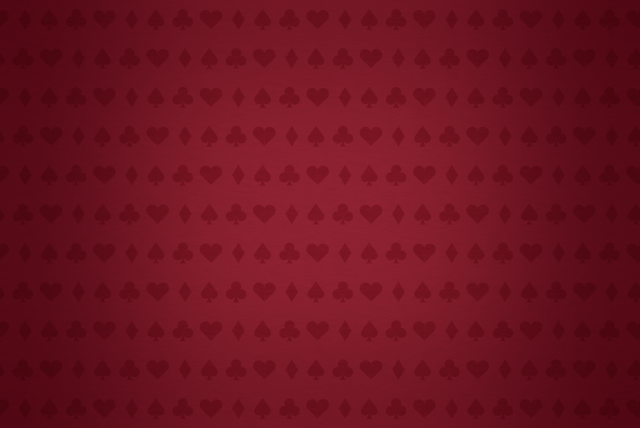
A Shadertoy shader for this pattern:

```glsl
// Crimson card-table cloth with staggered rows of tone-on-tone card suits.

const float REPEATS_X = 6.0;    // groups of four suits across
const float ROWS = 11.0;        // rows of suits down
const float ROW_SHIFT = 0.5;    // stagger of every second row, in groups
const vec4 SUIT_X = vec4(0.235, 0.462, 0.714, 0.978); // diamond, spade, club, heart
const vec3 EDGE_COLOR = vec3(0.320, 0.030, 0.078);
const vec3 CENTER_COLOR = vec3(0.555, 0.132, 0.192);
const vec3 SUIT_TINT = vec3(0.875, 0.620, 0.710);
const vec2 GRAIN_CELLS = vec2(90.0, 240.0);
const float GRAIN_STRENGTH = 0.055;
const float SUIT_WEAR = 0.15;
const float TAU = 6.2831853;

float hash(vec2 p) {
    return fract(sin(dot(p, vec2(127.1, 311.7))) * 43758.5453);
}

// Value noise that wraps after a whole number of cells.
float wrappedNoise(vec2 uv, vec2 cells) {
    vec2 p = uv * cells;
    vec2 i = floor(p);
    vec2 f = fract(p);
    f = f * f * (3.0 - 2.0 * f);
    vec2 a = mod(i, cells);
    vec2 b = mod(i + 1.0, cells);
    return mix(mix(hash(a), hash(vec2(b.x, a.y)), f.x),
               mix(hash(vec2(a.x, b.y)), hash(b), f.x), f.y);
}

// Suit distances, in units of the row height.

// Hull of a point and a circle.
float teardrop(vec2 p, vec2 tip, vec2 center, float radius) {
    float len = length(center - tip);
    vec2 axis = (center - tip) / len;
    p -= tip;
    vec2 q = vec2(abs(p.x * axis.y - p.y * axis.x), dot(p, axis));
    float s = radius / len;
    float c = sqrt(1.0 - s * s);
    float along = dot(q, vec2(s, c));
    if (along < 0.0) return length(q);
    if (along > len * c) return length(q - vec2(0.0, len)) - radius;
    return dot(q, vec2(c, -s));
}

float stem(vec2 p) {
    float flare = clamp(-0.12 - p.y, 0.0, 0.15);
    float side = abs(p.x) - 0.025 - 2.2 * flare * flare;
    return max(side, abs(p.y + 0.17) - 0.10);
}

float diamond(vec2 p) {
    const vec2 HALF_SIZE = vec2(0.165, 0.265);
    return (dot(abs(p), HALF_SIZE.yx) - HALF_SIZE.x * HALF_SIZE.y) / length(HALF_SIZE);
}

float spade(vec2 p) {
    vec2 q = vec2(abs(p.x), p.y);
    return min(teardrop(q, vec2(0.0, 0.27), vec2(0.10, -0.06), 0.115), stem(p));
}

float club(vec2 p) {
    vec2 q = vec2(abs(p.x), p.y);
    float leaves = min(length(p - vec2(0.0, 0.135)), length(q - vec2(0.135, -0.06))) - 0.13;
    return min(min(leaves, length(p) - 0.07), stem(p));
}

float heart(vec2 p) {
    vec2 q = vec2(abs(p.x), p.y);
    return teardrop(q, vec2(0.0, -0.25), vec2(0.14, 0.09), 0.15);
}

float suitDistance(int suit, vec2 p) {
    if (suit == 0) return diamond(p);
    if (suit == 1) return spade(p);
    if (suit == 2) return club(p);
    return heart(p);
}

// Nearest suit in the staggered rows.
float suitPattern(vec2 uv, float aspect) {
    float row = uv.y * ROWS;
    float group = uv.x * REPEATS_X - ROW_SHIFT * mod(floor(row), 2.0);
    float groupWidth = aspect * ROWS / REPEATS_X;
    float d = 1.0;
    for (int i = 0; i < 4; i++) {
        float x = (fract(group - SUIT_X[i] + 0.5) - 0.5) * groupWidth;
        d = min(d, suitDistance(i, vec2(x, fract(row) - 0.5)));
    }
    return d;
}

// Periodic glow, widest across the middle and darkest at the sides.
float glow(vec2 uv) {
    vec2 falloff = 0.5 + 0.5 * cos(TAU * uv);
    vec2 light = 1.0 - pow(falloff, vec2(1.5));
    return 0.60 * light.x + 0.10 * light.y + 0.30 * light.x * light.y;
}

void mainImage(out vec4 fragColor, in vec2 fragCoord) {
    vec2 uv = fragCoord / iResolution.xy;
    float pixel = ROWS / iResolution.y;

    // Fine horizontal grain
    float grain = 0.6 * wrappedNoise(uv, GRAIN_CELLS)
                + 0.4 * wrappedNoise(uv, GRAIN_CELLS * 2.0) - 0.5;

    // Lit cloth, then slightly worn suits
    vec3 color = mix(EDGE_COLOR, CENTER_COLOR, glow(uv));
    float d = suitPattern(uv, iResolution.x / iResolution.y);
    float ink = 1.0 - smoothstep(-0.75 * pixel, 0.75 * pixel, d);
    color *= mix(vec3(1.0), SUIT_TINT, ink * (1.0 - SUIT_WEAR * (0.5 + grain)));
    color *= 1.0 + GRAIN_STRENGTH * grain;

    fragColor = vec4(color, 1.0);
}
```
